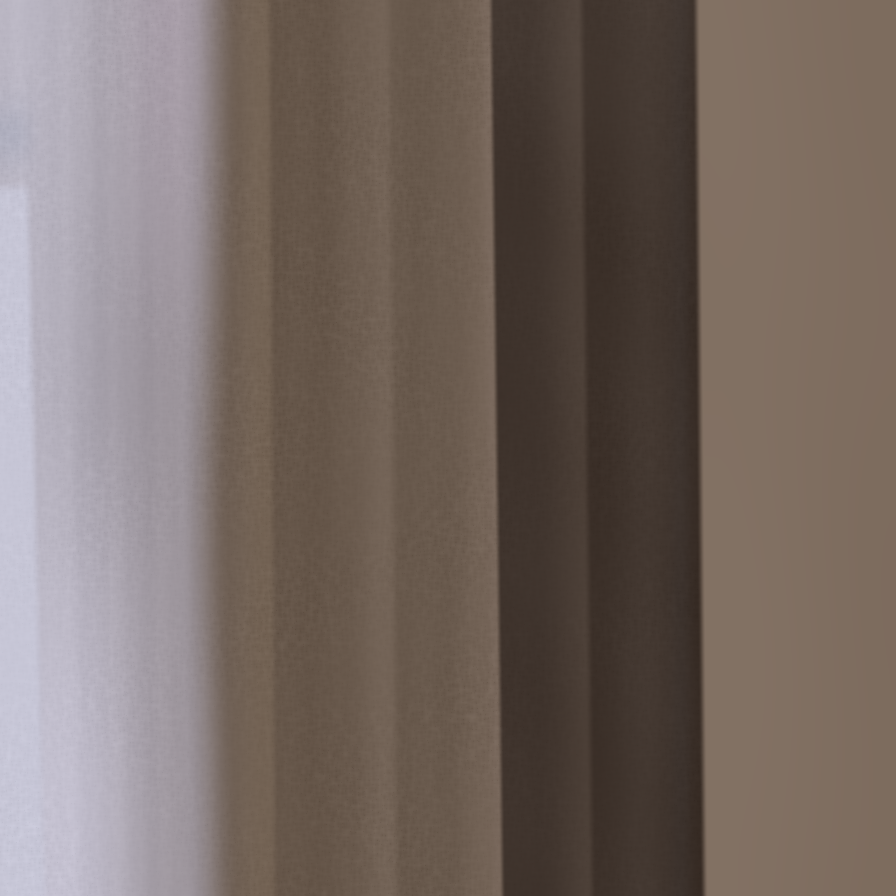
Write a WebGL 1 fragment shader that draws this texture.

```glsl
precision highp float;
// Pleated linen curtain beside a plain wall, with window light through its sheer left side.
uniform vec2 u_resolution;

vec2 hash2(vec2 p) {
  return fract(sin(vec2(dot(p, vec2(127.1, 311.7)), dot(p, vec2(269.5, 183.3)))) * 43758.5);
}

// Distance to the nearest scattered point, centred near zero
float cellular(vec2 p) {
  vec2 cell = floor(p), f = fract(p);
  float nearest = 1.0;
  for (int j = -1; j <= 1; j++) {
    for (int i = -1; i <= 1; i++) {
      vec2 o = vec2(float(i), float(j));
      nearest = min(nearest, length(o + hash2(cell + o) - f));
    }
  }
  return nearest - 0.45;
}

// Soft vertical edge whose foot leans to the right
float leaningEdge(vec2 p, float top, float lean, float blur) {
  float x = top + lean * (1.0 - p.y);
  return smoothstep(x - blur, x + blur, p.x);
}

float ridge(float x, float centre, float width) {
  float d = (x - centre) / width;
  return exp(-d * d);
}

vec3 sheerCloth(vec2 p) {
  vec3 c = mix(vec3(0.73, 0.715, 0.765), vec3(0.61, 0.58, 0.605), smoothstep(0.02, 0.22, p.x));
  // Cool glow, strongest low on the left
  c += vec3(0.06, 0.065, 0.08) * ridge(p.x, 0.09, 0.07) * (1.0 - smoothstep(0.05, 0.6, p.y));
  c += vec3(0.04, 0.03, 0.045) * ridge(p.x, 0.19, 0.05) * smoothstep(0.5, 1.0, p.y);
  c -= 0.03 * ridge(p.y, 0.58, 0.20) * ridge(p.x, 0.12, 0.07);
  c -= vec3(0.045, 0.03, 0.02) * ridge(p.y, 0.85, 0.035) * (1.0 - smoothstep(0.015, 0.05, p.x));
  c += 0.007 * sin(p.x * 105.0 + 0.6 * sin(p.y * 5.0)) + 0.004 * sin(p.x * 247.0 + p.y * 3.0);
  // Bright window pane seen through the cloth
  float pane = 1.0 - leaningEdge(p, 0.026, 0.024, 0.006);
  pane *= 1.0 - smoothstep(0.782, 0.800, p.y);
  return mix(c, vec3(0.785, 0.785, 0.85), pane * 0.85);
}

vec3 litFolds(vec2 p) {
  vec3 c = mix(vec3(0.43, 0.37, 0.325), vec3(0.455, 0.39, 0.332), smoothstep(0.25, 0.295, p.x));
  vec3 middle = mix(vec3(0.398, 0.337, 0.287), vec3(0.45, 0.388, 0.338), leaningEdge(p, 0.39, 0.012, 0.035));
  vec3 right = mix(vec3(0.41, 0.35, 0.30), vec3(0.462, 0.397, 0.347), leaningEdge(p, 0.515, 0.013, 0.04));
  c = mix(c, middle, leaningEdge(p, 0.301, 0.006, 0.005));
  c = mix(c, right, leaningEdge(p, 0.434, 0.009, 0.006));
  return c + 0.004 * sin(p.x * 120.0 + sin(p.y * 6.0));
}

vec3 shadedFolds(vec2 p) {
  vec3 left = mix(vec3(0.245, 0.20, 0.173), vec3(0.305, 0.255, 0.222), leaningEdge(p, 0.622, 0.012, 0.035));
  vec3 right = vec3(0.23, 0.185, 0.157) + 0.032 * ridge(p.x, 0.72, 0.035);
  right += vec3(0.0, 0.006, 0.012) * ridge(p.x, 0.76, 0.012);
  vec3 c = mix(left, right, leaningEdge(p, 0.649, 0.012, 0.005));
  // Slow drifting mottling and a lighter top
  c += 0.006 * sin(p.x * 34.0 + p.y * 9.0) * sin(p.y * 13.0 - p.x * 11.0);
  c += 0.022 * smoothstep(0.72, 1.0, p.y);
  return c - 0.015 * leaningEdge(p, 0.764, 0.008, 0.011);
}

vec3 plainWall(vec2 p) {
  vec3 c = mix(vec3(0.51, 0.442, 0.388), vec3(0.49, 0.422, 0.368), smoothstep(0.80, 1.0, p.x));
  return c + 0.003 * sin(p.x * 15.0 + p.y * 4.0) * sin(p.y * 7.0);
}

void main() {
  vec2 p = gl_FragCoord.xy / u_resolution;

  // Cloth runs from backlit sheer through lit pleats to shade
  float bend = 0.246 - 0.010 * ridge(p.y, 0.42, 0.25);
  float lit = smoothstep(bend - 0.035, bend + 0.022, p.x);
  float shade = leaningEdge(p, 0.548, 0.013, 0.0035);
  vec3 cloth = mix(sheerCloth(p), litFolds(p), lit);
  cloth += vec3(0.015, 0.014, 0.017) * ridge(p.x, 0.543 + 0.013 * (1.0 - p.y), 0.006);
  cloth = mix(cloth, shadedFolds(p), shade);

  // Crossed threads and short dark flecks, stronger in some patches than others
  float warp = cellular(p * vec2(210.0, 75.0));
  float weft = cellular(p * vec2(80.0, 230.0) + 57.0);
  float fleck = -max(0.0, 0.16 - cellular(p * vec2(170.0, 150.0) + 91.0) - 0.45);
  float slub = cellular(p * vec2(95.0, 14.0) + 31.0);
  float patches = 0.75 + 0.35 * sin(p.x * 23.0 + 2.0 * sin(p.y * 9.0)) * sin(p.y * 17.0 + p.x * 8.0);
  float weave = 0.026 * warp + 0.024 * weft + 0.16 * fleck + 0.010 * slub;
  cloth += weave * patches * mix(1.0, 0.5, shade);

  // Wall beyond the outer hem
  float wall = leaningEdge(p, 0.777, 0.009, 0.0045);
  gl_FragColor = vec4(mix(cloth, plainWall(p), wall), 1.0);
}
```
